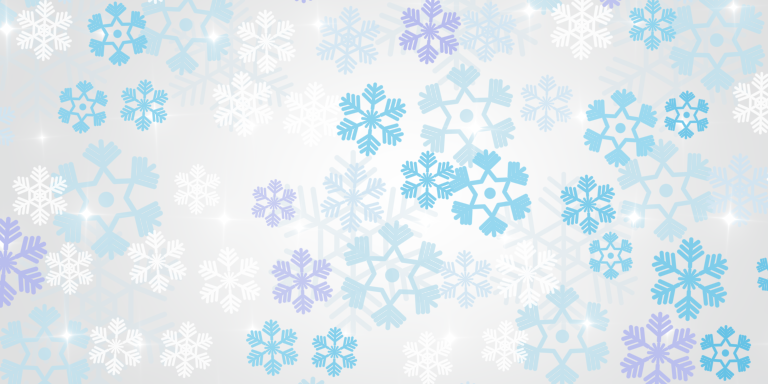
Reproduce this pattern procedurally as a Shadertoy shader.

```glsl
// Winter backdrop: pale and vivid six-armed snowflakes over a soft grey vignette.
// Flakes are folded line-segment distances, scattered on staggered jittered grids;
// white four-rayed sparkles lie between the pale flakes and the vivid ones.

#define FLAKE_CELL 0.2
#define GHOST_CELL 0.62
#define SPARK_CELL 0.27
#define JITTER 0.36
#define TILT 0.22
#define LAVENDER_SHARE 0.36

const float PI = 3.14159265;
const int LARGE = 0, FAINT = 1, WHITE = 2, VIVID = 3;
const int STAR = 0, BURST = 1, RINGS = 2;

vec3 hash(vec2 p) {
    vec3 h = fract(p.xyx * vec3(0.1031, 0.1030, 0.0973));
    h += dot(h, h.yxz + 33.33);
    return fract((h.xxy + h.yzz) * h.zyx);
}

float segment(vec2 p, vec2 a, vec2 b) {
    vec2 ab = b - a;
    return length(p - a - ab * clamp(dot(p - a, ab) / dot(ab, ab), 0.0, 1.0));
}

mat2 rotation(float a) {
    return mat2(cos(a), -sin(a), sin(a), cos(a));
}

// Signed distance to a flake of radius one
float flake(vec2 p, int style, float stroke) {
    float r = length(p);
    if (r > 1.1) return 0.1;
    float a = abs(mod(atan(p.x, p.y) + PI / 6.0, PI / 3.0) - PI / 6.0);
    vec2 q = r * vec2(sin(a), cos(a));
    vec2 between = vec2(0.5, 0.866);

    // Arm with three pairs of side branches
    float start = style == STAR ? 0.52 : style == BURST ? 0.3 : 0.0;
    float first = style == STAR ? 0.55 : 0.43;
    float d = segment(q, vec2(0, start), vec2(0, 0.96));
    for (int i = 0; i < 3; i++) {
        float k = float(i);
        vec2 root = vec2(0, mix(first, 0.77, k * 0.5));
        d = min(d, segment(q, root, root + (0.36 - 0.07 * k) * vec2(0.78, 0.62)));
    }

    // Heart of the flake
    if (style == STAR) {
        d = min(d, segment(q, vec2(0, 0.54), 0.33 * between));
        d = min(d, r - 0.13 + stroke);
    } else if (style == BURST) {
        float rays = min(segment(q, vec2(0), vec2(0, 0.24)), segment(q, vec2(0), 0.24 * between));
        d = min(d, rays + 0.012);
    } else {
        d = min(d, segment(q, vec2(0, 0.4), 0.346 * between));
        d = min(d, segment(q, vec2(0, 0.2), 0.173 * between));
    }
    return d - stroke;
}

float coverage(float d) {
    float soft = 0.8 / iResolution.y;
    return smoothstep(soft, -soft, d);
}

// Staggered grid: nearest cell, and the jittered centre of a cell
vec2 baseCell(vec2 p) {
    return floor(p - vec2(0.25, 0));
}

vec2 centre(vec2 id, float seed) {
    return id + 0.5 + vec2(0.5 * mod(id.y, 2.0), 0) + JITTER * (hash(id + seed).xy - 0.5);
}

int kindOf(vec2 id, float pick) {
    if (mod(id.x + 3.0 * id.y, 7.0) < 0.5) return LARGE;
    return pick < 0.54 ? VIVID : pick < 0.82 ? WHITE : FAINT;
}

void drawFlakes(inout vec3 col, vec2 p, int kind) {
    vec2 base = baseCell(p / FLAKE_CELL);
    for (int i = 0; i < 9; i++) {
        vec2 id = base + vec2(i % 3 - 1, i / 3 - 1);
        vec3 h = hash(id + 71.0), look = hash(id + 137.0);
        if (kindOf(id, h.x) != kind) continue;

        float radius = mix(0.065, 0.09, h.y), stroke = 0.043;
        int style = look.x < 0.5 ? BURST : RINGS;
        vec3 ink = vec3(1);
        float opacity = 0.85;
        if (kind == LARGE) {
            radius = mix(0.125, 0.158, h.y);
            style = STAR;
            ink = vec3(0.75, 0.88, 0.93);
        } else if (kind == FAINT) {
            radius += 0.008;
            ink = vec3(0.81, 0.895, 0.95);
        } else if (kind == VIVID) {
            bool lavender = look.y < LAVENDER_SHARE;
            radius = mix(0.062, 0.118, h.y * h.y);
            style = lavender || look.x < 0.3 ? BURST : STAR;
            stroke = 0.05;
            ink = lavender ? mix(vec3(0.70, 0.72, 0.93), vec3(0.80, 0.82, 0.95), look.z)
                           : mix(vec3(0.36, 0.75, 0.90), vec3(0.60, 0.85, 0.94), look.z);
            opacity = 0.95;
        }
        vec2 q = rotation(TILT * (h.z - 0.5)) * (p - FLAKE_CELL * centre(id, 5.0));
        col = mix(col, ink, opacity * coverage(flake(q / radius, style, stroke) * radius));
    }
}

void drawGhosts(inout vec3 col, vec2 p) {
    vec2 base = baseCell(p / GHOST_CELL);
    for (int i = 0; i < 9; i++) {
        vec2 id = base + vec2(i % 3 - 1, i / 3 - 1);
        float radius = mix(0.18, 0.25, hash(id + 19.0).x);
        float d = flake((p - GHOST_CELL * centre(id, 43.0)) / radius, RINGS, 0.028) * radius;
        col = mix(col, vec3(0.83, 0.89, 0.92), 0.45 * coverage(d));
    }
}

// Soft white glow with a bright core and crossed rays
void drawSparkles(inout vec3 col, vec2 p) {
    vec2 base = baseCell(p / SPARK_CELL);
    for (int i = 0; i < 9; i++) {
        vec2 id = base + vec2(i % 3 - 1, i / 3 - 1);
        vec3 h = hash(id + 211.0);
        vec2 q = abs(rotation(0.2 * (h.x - 0.5)) * (p - SPARK_CELL * centre(id, 91.0)));
        float r = length(q), reach = mix(0.02, 0.055, h.y);
        float rays = exp(-q.x / 0.003 - q.y / reach) + exp(-q.y / 0.003 - q.x / reach);
        float light = rays + exp(-r * r / 0.0002) + 0.3 * exp(-r * r / 0.003);
        light *= smoothstep(0.24, 0.08, r) * mix(0.35, 1.0, h.z);
        col = mix(col, vec3(1), min(light, 1.0));
    }
}

void mainImage(out vec4 fragColor, in vec2 fragCoord) {
    vec2 p = fragCoord / iResolution.y;
    vec2 fromGlow = (p - vec2(0.53 * iResolution.x / iResolution.y, 0.5)) * vec2(0.9, 1.15);
    vec3 col = mix(vec3(0.995), vec3(0.875, 0.878, 0.88), smoothstep(0.0, 1.05, length(fromGlow)));

    drawGhosts(col, p);
    for (int kind = LARGE; kind < VIVID; kind++) drawFlakes(col, p, kind);
    drawSparkles(col, p);
    drawFlakes(col, p, VIVID);
    fragColor = vec4(col, 1);
}
```
